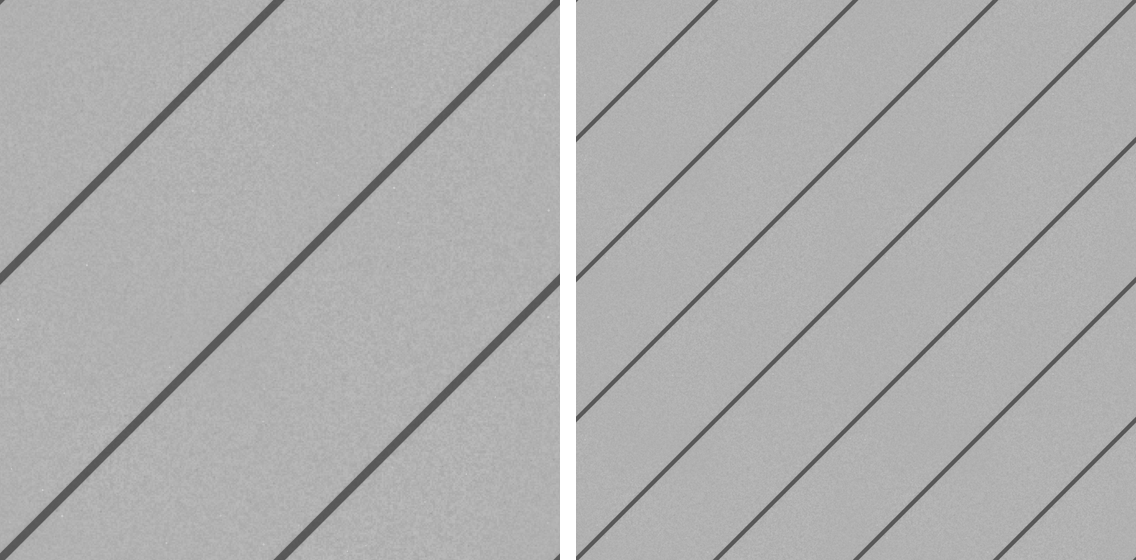
Left, the tile; right, the same tile 2 across and 2 down.
Reproduce this pattern procedurally as a WebGL 2 fragment shader.

```glsl
#version 300 es
precision highp float;
// Tiling pale grey fine-grained slabs divided by dark 45 degree joints.

uniform vec2 u_resolution;
out vec4 fragColor;

// Joints
const float JOINTS = 2.0;            // repeats across and down
const float JOINT_OFFSET = -0.0015;  // horizontal shift of the joints
const float JOINT_HALF_WIDTH = 0.0073;
const float JOINT_SOFTNESS = 0.0011;
const float SHADE_REACH = 0.004;     // faint darkening beside a joint
const float SHADE_DEPTH = 0.035;

// Surface
const vec3 SLAB_COLOR = vec3(0.695);
const vec3 JOINT_COLOR = vec3(0.348);
const float FINE_CELLS = 360.0;
const float MEDIUM_CELLS = 170.0;
const float PATCH_CELLS = 5.0;
const float FINE_DEPTH = 0.050;
const float MEDIUM_DEPTH = 0.026;
const float PATCH_DEPTH = 0.008;
const float JOINT_GRAIN = 0.35;

// Flecks
const float PALE_CELLS = 22.0;
const float PALE_CHANCE = 0.06;
const float PALE_DEPTH = 0.12;
const float DARK_CELLS = 64.0;
const float DARK_CHANCE = 0.14;
const float DARK_DEPTH = -0.045;
const float FLECK_RADIUS = 0.0019;

// Integer hash of a cell and a seed, from 0 to 1.
float hash(vec2 cell, uint seed) {
    uint h = uint(cell.x) * 1597334677u ^ uint(cell.y) * 3812015801u ^ seed * 2654435769u;
    h = (h ^ (h >> 16)) * 2146121005u;
    h = (h ^ (h >> 15)) * 2221713035u;
    h ^= h >> 16;
    return float(h >> 8) / 16777216.0;
}

// Value noise that wraps after the given number of cells.
float wrapNoise(vec2 uv, float cells, uint seed) {
    vec2 p = uv * cells;
    vec2 cell = floor(p);
    vec2 f = p - cell;
    f = f * f * (3.0 - 2.0 * f);
    vec2 a = mod(cell, cells);
    vec2 b = mod(cell + 1.0, cells);
    float low = mix(hash(a, seed), hash(vec2(b.x, a.y), seed), f.x);
    float high = mix(hash(vec2(a.x, b.y), seed), hash(b, seed), f.x);
    return mix(low, high, f.y);
}

// Scattered round specks, each kept inside its own cell.
float flecks(vec2 uv, float cells, float chance, float pixel, uint seed) {
    vec2 cell = mod(floor(uv * cells), cells);
    vec2 center = 0.25 + 0.5 * vec2(hash(cell, seed), hash(cell, seed + 1u));
    float radius = FLECK_RADIUS * mix(0.6, 1.3, hash(cell, seed + 2u));
    float dist = length(fract(uv * cells) - center) / cells;
    float present = step(hash(cell, seed + 3u), chance);
    float strength = mix(0.4, 1.0, hash(cell, seed + 4u));
    return present * strength * (1.0 - smoothstep(0.3 * radius, radius + 0.5 * pixel, dist));
}

// Perpendicular distance to the nearest diagonal joint.
float jointDistance(vec2 uv) {
    float phase = fract((uv.x - uv.y - JOINT_OFFSET) * JOINTS + 0.5) - 0.5;
    return abs(phase) / JOINTS * inversesqrt(2.0);
}

void main() {
    vec2 uv = gl_FragCoord.xy / u_resolution;
    float pixel = 1.0 / min(u_resolution.x, u_resolution.y);

    // Fine grain, rougher in some broad patches
    float broad = wrapNoise(uv, PATCH_CELLS, 3u) - 0.5;
    float grain = FINE_DEPTH * (wrapNoise(uv, FINE_CELLS, 11u) - 0.5)
                + MEDIUM_DEPTH * (wrapNoise(uv, MEDIUM_CELLS, 23u) - 0.5);
    grain *= 1.0 + 0.6 * broad;

    // Slab surface
    vec3 slab = SLAB_COLOR + grain + PATCH_DEPTH * broad;
    slab += PALE_DEPTH * flecks(uv, PALE_CELLS, PALE_CHANCE, pixel, 41u);
    slab += DARK_DEPTH * flecks(uv, DARK_CELLS, DARK_CHANCE, pixel, 61u);

    // Joints with a faint shade along their edges
    float edge = jointDistance(uv) - JOINT_HALF_WIDTH;
    slab -= SHADE_DEPTH * exp(-max(edge, 0.0) / SHADE_REACH);
    float blur = max(JOINT_SOFTNESS, 0.7 * pixel);
    float joint = 1.0 - smoothstep(-blur, blur, edge);
    vec3 color = mix(slab, JOINT_COLOR + JOINT_GRAIN * grain, joint);

    fragColor = vec4(color, 1.0);
}
```
